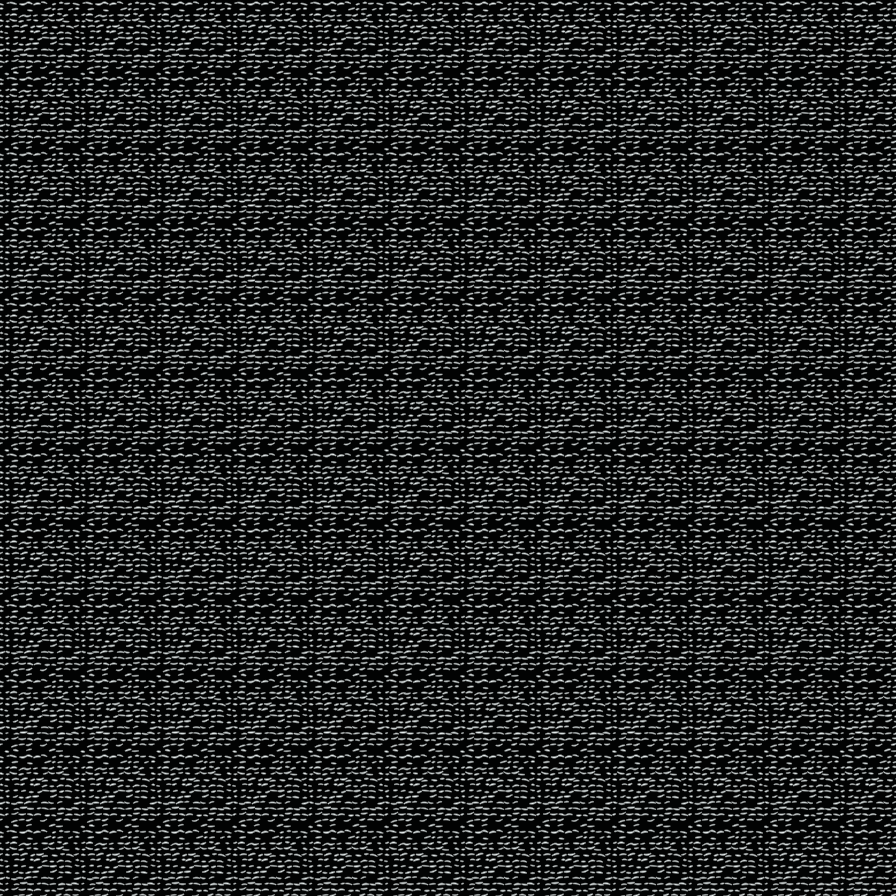
Give the GLSL for this pattern, as a WebGL 2 fragment shader.

```glsl
#version 300 es
precision highp float;

uniform vec2 u_resolution;
out vec4 fragColor;

const vec2 REPEATS = vec2(11.8, 11.9);    // tiles across and down
const vec2 SEAM = vec2(0.05, -0.03);      // tile corner offset
const vec2 CELLS = vec2(10.0, 13.0);      // dashes and rows per tile
const float THIN = 0.0080;                // dash radii, in tile widths
const float THICK = 0.0128;
const float TAPER = 0.35;                 // radius lost at the dash ends
const float DASH_MIN = 0.010;             // half lengths, in tile widths
const float DASH_MAX = 0.041;
const float MAX_TILT = 0.60;
const float MAX_BEND = 14.0;
const float KEEP = 0.94;                  // share of dashes present
const float KEEP_AT_SEAM = 0.70;
const float SEAM_FLECK = 0.55;            // shortening beside the vertical seam
const vec2 FLECK_CENTRE = vec2(0.32, 0.45);
const float FLECK_RADIUS = 0.16;
const float PATCH_FLECK = 0.4;
const float EDGE_PIXELS = 1.7;
const vec3 GROUND = vec3(0.008, 0.010, 0.010);
const vec3 THREAD = vec3(0.90, 0.93, 0.93);

vec3 hash3(vec2 p) {
    vec3 q = fract(vec3(p.xyx) * vec3(0.1031, 0.1030, 0.0973));
    q += dot(q, q.yxz + 33.33);
    return fract((q.xxy + q.yzz) * q.zyx);
}

// Distance to a bowed, tilted dash with tapering ends
float dashDistance(vec2 p, float halfLength, float radius, float tilt, float bend) {
    float along = clamp(p.x, -halfLength, halfLength);
    p.y -= tilt * along + bend * (along * along - 0.4 * halfLength * halfLength);
    float reach = along / halfLength;
    return length(vec2(p.x - along, p.y)) - radius * (1.0 - TAPER * reach * reach);
}

// Distance to the dash of one cell, wrapped so that every tile agrees
float cellDistance(vec2 p, vec2 cell) {
    vec2 id = mod(cell, CELLS);
    vec2 place = (id + 0.5) / CELLS;
    vec3 shape = hash3(id * 3.7 + 17.0);
    vec3 jitter = hash3(id * 7.9 + 41.0);
    float weight = hash3(id * 6.1 + 93.0).x;

    // Rows beside the horizontal seam are sparse
    float seamRow = max(1.0 - step(0.5, id.y), step(CELLS.y - 1.5, id.y));
    if (jitter.z > mix(KEEP, KEEP_AT_SEAM, seamRow)) return 1.0;

    // Short flecks gather at the vertical seam and in one loose patch
    float patchFleck = 1.0 - smoothstep(0.5, 1.0, distance(place, FLECK_CENTRE) / FLECK_RADIUS);
    float seamFleck = 1.0 - step(0.5, id.x);
    float fleck = max(PATCH_FLECK * patchFleck, SEAM_FLECK * seamFleck);
    float halfLength = mix(DASH_MIN, DASH_MAX, sqrt(shape.x)) * (1.0 - fleck);

    // Each row is shifted sideways and waves gently
    float rowShift = hash3(vec2(id.y * 2.9, 5.0)).x - 0.5;
    float inner = step(0.5, id.x) * step(id.x, CELLS.x - 1.5);
    vec2 offset = vec2(0.42 * (jitter.x - 0.5) + 0.45 * rowShift * inner,
                       0.32 * (jitter.y - 0.5));
    vec2 centre = (cell + 0.5 + offset) / CELLS;
    centre.y += 0.005 * sin(6.2831853 * (place.x + rowShift));

    float radius = mix(THIN, THICK, weight);
    float tilt = MAX_TILT * (shape.y - 0.42);
    float bend = MAX_BEND * (shape.z - 0.5);
    return dashDistance(p - centre, halfLength, radius, tilt, bend);
}

void main() {
    vec2 tilePoint = gl_FragCoord.xy / u_resolution * REPEATS - SEAM;
    vec2 home = floor(tilePoint * CELLS);

    // Nearest dash among the neighbouring cells
    float nearest = 1.0;
    for (int y = -1; y <= 1; y++) {
        for (int x = -1; x <= 1; x++) {
            nearest = min(nearest, cellDistance(tilePoint, home + vec2(x, y)));
        }
    }

    // Soft edge, one pixel being measured in tile widths
    float pixel = REPEATS.x / min(u_resolution.x, u_resolution.y);
    float cover = clamp(0.5 - nearest / (EDGE_PIXELS * pixel), 0.0, 1.0);
    fragColor = vec4(mix(GROUND, THREAD, cover), 1.0);
}
```
